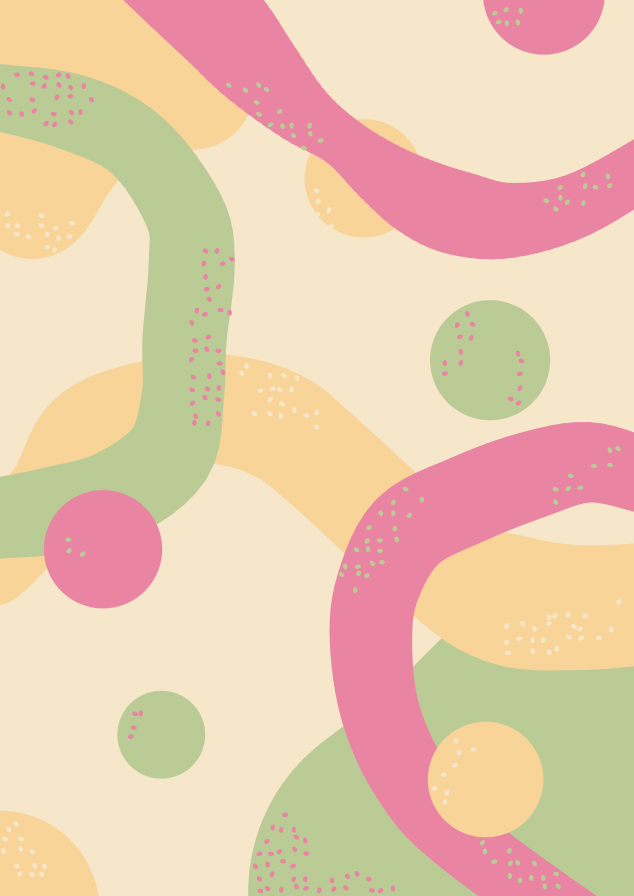
This background is drawn by a Shadertoy shader. Its source:

```glsl
const vec3 CREAM = vec3(.965, .902, .792);
const vec3 GREEN = vec3(.729, .796, .584);
const vec3 PINK = vec3(.912, .518, .635);
const vec3 YELLOW = vec3(.973, .831, .600);

// Ribbon knots: centre and half width, on a canvas 100 units tall
const int KNOTS = 13;
const vec3 PINK_TOP[KNOTS] = vec3[KNOTS](
    vec3(11.7, 111.1, 5.9), vec3(16.9, 105.2, 5.9), vec3(24.5, 97.4, 5.5),
    vec3(28.6, 92.6, 4.8), vec3(33.5, 87.6, 3.6), vec3(38.2, 84.2, 2.9),
    vec3(42.7, 80.6, 3.6), vec3(46.9, 77.9, 4.4), vec3(51.2, 76.2, 4.7),
    vec3(56.8, 75.4, 4.2), vec3(64.2, 77, 3.6), vec3(72.4, 81.6, 3.3), vec3(78.1, 85.4, 3.3));
const vec3 GREEN_LEFT[KNOTS] = vec3[KNOTS](
    vec3(-6.5, 89.8, 3.6), vec3(-.7, 89.2, 3.7), vec3(8.3, 87.4, 4.3),
    vec3(15.4, 83.7, 4.2), vec3(20.6, 76.3, 4.5), vec3(21.4, 70.6, 4.8),
    vec3(20.6, 62.2, 4.7), vec3(20.4, 55.7, 4.6), vec3(18.8, 49.2, 5),
    vec3(12.8, 44.7, 5.1), vec3(5.9, 43, 4.9), vec3(-.7, 42.1, 4.5), vec3(-7.8, 41.1, 4.4));
const vec3 YELLOW_MID[KNOTS] = vec3[KNOTS](
    vec3(-7.8, 34.9, 5.5), vec3(-1.3, 37.8, 5.5), vec3(5.2, 44.3, 4.9),
    vec3(9.8, 50.8, 5.9), vec3(15.4, 53.4, 6), vec3(23.4, 54.4, 6.1),
    vec3(30.6, 52.7, 6.2), vec3(36.5, 48.2, 6), vec3(49.5, 36.5, 6.2),
    vec3(56.6, 33.1, 7.3), vec3(63.8, 32.2, 7), vec3(71.6, 32.6, 6.8), vec3(79.4, 33.9, 6.5));
const vec3 PINK_LOW[KNOTS] = vec3[KNOTS](
    vec3(78.1, 44.7, 4.2), vec3(71.6, 47, 4.2), vec3(65.5, 48.4, 4.5),
    vec3(59.1, 46.9, 4.9), vec3(52.3, 44.3, 5), vec3(45.6, 40.8, 5),
    vec3(42.2, 34.6, 4.7), vec3(41.4, 28.6, 4.6), vec3(42.4, 20.7, 4.4),
    vec3(45.6, 13.4, 4.3), vec3(50.9, 6.8, 3.9), vec3(66, -4.2, 3.8), vec3(74, -9, 3.8));

// Speckle clusters: spine ends and reach
const int CLUSTERS = 7;
const vec4 PINK_SPINES[CLUSTERS] = vec4[CLUSTERS](
    vec4(1, 88.9, 7.8, 88.9), vec4(24.1, 71.4, 22.7, 53.8), vec4(49.5, 58.3, 52.3, 64.6),
    vec4(58.1, 60.9, 57.9, 55.7), vec4(14.7, 19.9, 15, 18), vec4(31.3, 6.5, 31.3, 1),
    vec4(35.2, 1.7, 43, 1));
const float PINK_REACH[CLUSTERS] = float[CLUSTERS](2.9, 2.1, 1.3, 1., 1.2, 2.9, 1.2);
const vec4 GREEN_SPINES[CLUSTERS] = vec4[CLUSTERS](
    vec4(26.7, 90.2, 35.2, 84.5), vec4(56.2, 98.2, 57.2, 98.2), vec4(61.2, 77.2, 67.7, 80.3),
    vec4(45.6, 44.7, 39.3, 35.2), vec4(60.9, 43.8, 68.8, 49.2), vec4(7.8, 40.1, 8, 38.2),
    vec4(53.6, 4.9, 61.8, 1.7));
const float GREEN_REACH[CLUSTERS] = float[CLUSTERS](1.6, 1.3, 1.6, 1.7, 1., 1.5, 1.5);
const vec4 CREAM_SPINES[CLUSTERS] = vec4[CLUSTERS](
    vec4(1, 74.6, 7.6, 74), vec4(35.6, 79.6, 36.8, 75.4), vec4(27.3, 57.7, 31.3, 57.7),
    vec4(29.3, 54.4, 35.4, 53.1), vec4(57.5, 28.4, 68.2, 31), vec4(49.5, 11.5, 52.1, 17.3),
    vec4(1.3, 6.9, 3.3, 3));
const float CREAM_REACH[CLUSTERS] = float[CLUSTERS](2., 1.2, 1.9, 1.3, 2.2, 1.3, 1.8);

vec3 hash3(vec2 cell) {
    return fract(sin(vec3(dot(cell, vec2(127.1, 311.7)), dot(cell, vec2(269.5, 183.3)),
                          dot(cell, vec2(419.2, 371.9)))) * 43758.5);
}

float circle(vec2 p, vec3 c) { return length(p - c.xy) - c.z; }

float smoothUnion(float a, float b, float k) {
    float h = max(k - abs(a - b), 0.) / k;
    return min(a, b) - h * h * k * .25;
}

// Capsule whose radius changes from a.z to b.z
float taper(vec2 p, vec3 a, vec3 b) {
    vec2 ab = b.xy - a.xy;
    float h = clamp(dot(p - a.xy, ab) / dot(ab, ab), 0., 1.);
    return circle(p, mix(a, b, h));
}

vec3 spline(vec3 a, vec3 b, vec3 c, vec3 d, float t) {
    return b + .5 * t * (c - a + t * (2. * a - 5. * b + 4. * c - d + t * (3. * (b - c) + d - a)));
}

float ribbon(vec2 p, vec3 knots[KNOTS]) {
    const int STEPS = 6;
    float d = 1e3;
    vec3 last = knots[1];
    for (int i = 1; i < KNOTS - 2; i++)
        for (int j = 1; j <= STEPS; j++) {
            vec3 next = spline(knots[i - 1], knots[i], knots[i + 1], knots[i + 2], float(j) / float(STEPS));
            d = min(d, taper(p, last, next));
            last = next;
        }
    return d;
}

// One jittered oval per cell, kept when its centre is near a spine
float speckles(vec2 p, vec4 spines[CLUSTERS], float reach[CLUSTERS]) {
    const float CELL = 1.4;
    vec2 cell = floor(p / CELL);
    vec3 rnd = hash3(cell);
    vec2 centre = (cell + .5 + .56 * (rnd.xy - .5)) * CELL;
    float away = 1e3;
    for (int i = 0; i < CLUSTERS; i++)
        away = min(away, taper(centre, vec3(spines[i].xy, reach[i]), vec3(spines[i].zw, reach[i])));
    if (away > 0. || rnd.z > .78) return 1e3;
    float angle = rnd.z * 40.;
    vec2 q = mat2(cos(angle), sin(angle), -sin(angle), cos(angle)) * (p - centre);
    return length(q * vec2(.85, 1.15)) - .28;
}

void paint(inout vec3 base, vec3 colour, float d, float pixel) {
    base = mix(base, colour, clamp(.5 - d / pixel, 0., 1.));
}

void mainImage(out vec4 fragColor, in vec2 fragCoord) {
    float px = 100. / iResolution.y;
    vec2 p = fragCoord * px;
    vec3 col = CREAM;

    // Soft blobs at the back
    float lobes = smoothUnion(circle(p, vec3(3.6, 78.1, 7)), circle(p, vec3(5.2, 92.2, 14.3)), 5.2);
    paint(col, YELLOW, smoothUnion(lobes, circle(p, vec3(21.5, 90.2, 6.9)), 5.2), px);
    paint(col, YELLOW, circle(p, vec3(0, -1.6, 11.1)), px);
    paint(col, YELLOW, circle(p, vec3(40.6, 80.1, 6.6)), px);
    paint(col, GREEN, smoothUnion(circle(p, vec3(48.8, .4, 21.1)), circle(p, vec3(65.1, 11.5, 23.4)), 6.5), px);

    // Ribbons
    paint(col, YELLOW, ribbon(p, YELLOW_MID), px);
    paint(col, GREEN, ribbon(p, GREEN_LEFT), px);
    paint(col, PINK, min(ribbon(p, PINK_TOP), ribbon(p, PINK_LOW)), px);

    // Discs in front
    paint(col, PINK, min(circle(p, vec3(60.7, 100.7, 6.8)), circle(p, vec3(11.5, 38.7, 6.6))), px);
    paint(col, GREEN, min(circle(p, vec3(54.7, 59.8, 6.7)), circle(p, vec3(18, 18, 4.9))), px);
    paint(col, YELLOW, circle(p, vec3(54.2, 13, 6.45)), px);

    // Speckles
    paint(col, PINK, speckles(p, PINK_SPINES, PINK_REACH), px);
    paint(col, GREEN, speckles(p, GREEN_SPINES, GREEN_REACH), px);
    paint(col, CREAM, speckles(p, CREAM_SPINES, CREAM_REACH), px);
    fragColor = vec4(col, 1);
}
```
